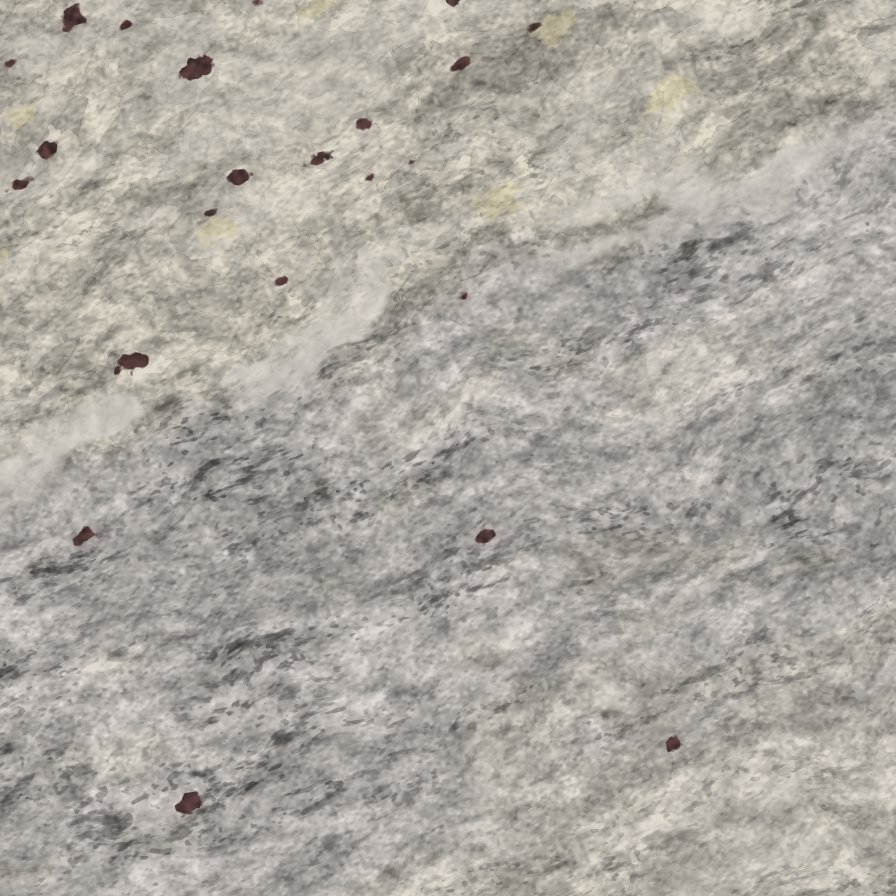
Write a Shadertoy shader that draws this texture.

```glsl
// Pale grey and cream granite with a slanted grain, a white feldspar band,
// dark mica flecks and scattered garnets. Layers of stretched, warped noise
// set the tone; jittered cells place the crystals, garnets and stains.

#define GRAIN_ANGLE 0.38
#define WARP 0.055
#define BASE_TONE 0.682
#define CLOUD_CONTRAST 0.30
#define GRAIN_CONTRAST 0.34
#define FLECK_DEPTH 0.27
#define BAND_CENTRE 0.455
#define BAND_WIDTH 0.038
#define GREY_TINT vec3(1.025, 1.0, 0.975)
#define CREAM_TINT vec3(1.035, 1.005, 0.935)
#define GARNET vec3(0.25, 0.165, 0.165)
#define STAIN vec3(0.80, 0.76, 0.61)

float hash(vec2 p) {
    return fract(sin(dot(p, vec2(127.1, 311.7))) * 43758.5453);
}

float noise(vec2 p) {
    vec2 i = floor(p), f = fract(p);
    f = f * f * (3.0 - 2.0 * f);
    float low = mix(hash(i), hash(i + vec2(1, 0)), f.x);
    float high = mix(hash(i + vec2(0, 1)), hash(i + vec2(1, 1)), f.x);
    return mix(low, high, f.y);
}

float fbm(vec2 p, int octaves) {
    float sum = 0.0, total = 0.0, amp = 0.5;
    for (int i = 0; i < octaves; i++) {
        sum += amp * noise(p);
        total += amp;
        amp *= 0.55;
        p = p * 2.03 + vec2(17.3, 9.1);
    }
    return sum / total;
}

// Crystal cells: x is the gap to the nearest border, y a random tone
vec2 crystals(vec2 p) {
    vec2 cell = floor(p);
    float first = 9.0, second = 9.0, tone = 0.0;
    for (int j = -1; j <= 1; j++)
    for (int i = -1; i <= 1; i++) {
        vec2 c = cell + vec2(i, j);
        float d = length(c + vec2(hash(c), hash(c + 41.0)) - p);
        if (d < first) {
            second = first;
            first = d;
            tone = hash(c + 83.0);
        } else second = min(second, d);
    }
    return vec2(second - first, tone);
}

// Mask of ragged blobs, each present in its cell with the given chance
float scatter(vec2 p, float scale, float chance, float radius, float seed) {
    vec2 cell = floor(p * scale);
    float ragged = (fbm(p * 75.0 + seed, 3) - 0.5) * radius * 1.8;
    float mask = 0.0;
    for (int j = -1; j <= 1; j++)
    for (int i = -1; i <= 1; i++) {
        vec2 c = cell + vec2(i, j) + seed;
        vec2 centre = c - seed + vec2(hash(c + 5.0), hash(c + 11.0));
        vec2 d = p - centre / scale;
        float size = radius * mix(0.55, 1.25, hash(c + 23.0));
        float dist = length(d * vec2(0.75, 1.25)) + ragged - size;
        float present = step(hash(c + 31.0), chance);
        mask = max(mask, present * (1.0 - smoothstep(-0.0015, 0.002, dist)));
    }
    return mask;
}

void mainImage(out vec4 fragColor, in vec2 fragCoord) {
    vec2 uv = fragCoord / iResolution.y;

    // Grain space: x runs along the grain, y across it
    float c = cos(GRAIN_ANGLE), s = sin(GRAIN_ANGLE);
    vec2 q = vec2(c * uv.x + s * uv.y, c * uv.y - s * uv.x);
    vec2 warp = vec2(fbm(q * 6.0, 3), fbm(q * 6.0 + 31.0, 3)) - 0.5;
    vec2 g = q + WARP * warp;

    // Zones: cream above the band and in the low corner, grey between
    float drift = g.y + 0.09 * (fbm(g * vec2(9, 18) + 3.0, 4) - 0.5);
    float upper = smoothstep(0.40, 0.47, drift);
    float lower = 1.0 - smoothstep(-0.20, -0.09, drift);
    float patches = smoothstep(0.56, 0.70, fbm(g * vec2(5, 11) + 57.0, 3));
    float cream = max(upper, max(0.75 * lower, 0.5 * patches));
    float offset = (drift - BAND_CENTRE) / BAND_WIDTH;
    float band = exp(-offset * offset);

    // Cloudy tone and granular texture
    float tone = BASE_TONE - 0.018 * (1.0 - cream);
    tone += CLOUD_CONTRAST * (fbm(g * vec2(9, 21), 4) - 0.5);
    tone += GRAIN_CONTRAST * (fbm(g * vec2(48, 78) + 7.0, 3) - 0.5);
    tone += 0.16 * (noise(q * vec2(210, 270)) - 0.5);

    // Crystals with faint borders, strongest in cream zones
    vec2 crystal = crystals(g * vec2(21, 34) + 0.9 * fbm(g * 60.0, 3));
    float border = 1.0 - smoothstep(0.0, 0.10, crystal.x);
    tone += (0.3 + 0.7 * cream) * (0.10 * (crystal.y - 0.45) - 0.06 * border);

    // White feldspar in the band and in loose streaks
    float streak = smoothstep(0.46, 0.60, fbm(g * vec2(10, 26) + 71.0, 4));
    float white = streak * max(band, 0.30 * cream + 0.08);
    tone = mix(tone, 0.80 + 0.10 * (noise(g * 90.0) - 0.5), 0.8 * white);

    // Mica: clustered flecks along the grain, plus fine specks
    float cluster = smoothstep(0.42, 0.66, fbm(g * vec2(5, 15) + 19.0, 4));
    cluster = mix(0.25 + 0.75 * cluster, 0.5 * cluster + 0.08, cream);
    float fleck = smoothstep(0.53, 0.74, fbm(g * vec2(34, 82) + 43.0, 4));
    float speck = smoothstep(0.63, 0.78, fbm(g * vec2(100, 165) + 29.0, 2));
    float mica = max(fleck * cluster, 0.55 * speck * (0.35 + cluster));
    tone -= FLECK_DEPTH * mica * (1.0 - 0.7 * white);

    // Colour, pale stains, then garnets on top
    vec3 tint = mix(GREY_TINT, CREAM_TINT, cream * (1.0 - 0.6 * white));
    vec3 colour = tint * clamp(tone, 0.22, 0.85);
    float stain = scatter(g, 8.0, mix(0.05, 0.22, upper), 0.016, 13.0);
    colour = mix(colour, STAIN * (0.55 + 0.65 * tone), 0.55 * stain);
    float garnet = scatter(q, 9.0, mix(0.09, 0.30, upper), 0.011, 37.0);
    garnet = max(garnet, scatter(q, 20.0, 0.06 * upper, 0.006, 67.0));
    vec3 garnetColour = GARNET * (0.65 + 0.8 * noise(q * 160.0));
    colour = mix(colour, garnetColour, 0.92 * garnet);

    fragColor = vec4(colour, 1.0);
}
```
